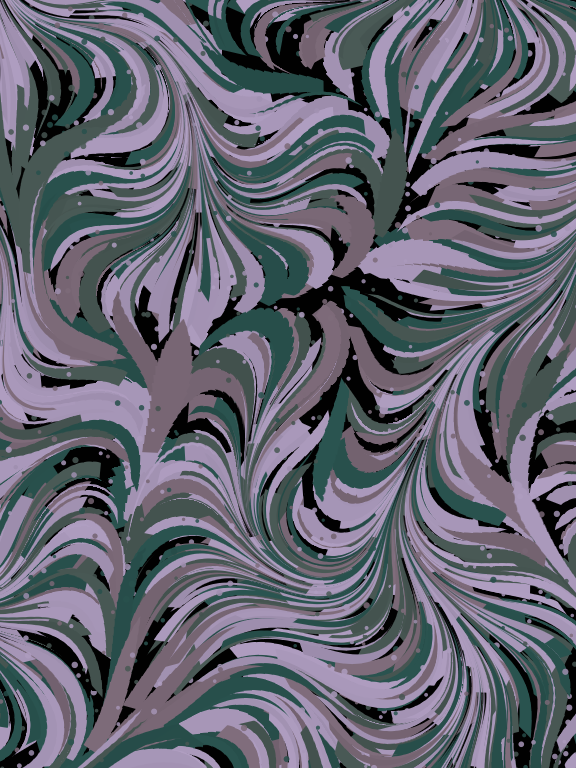
Give the GLSL for this pattern, as a Shadertoy shader.

```glsl
// Feathered paint shards swept along a curling flow over black, with scattered specks.
#define FLOW_SCALE 3.1     // swirls per canvas height
#define FLOW_TURN 6.5      // how far the flow direction swings, radians
#define STEPS 22           // trace steps upstream
#define STEP_LEN 0.0115    // length of one trace step
#define SHARD_CELL 0.080   // spacing of the largest shards
#define CELL_RATIO 0.65    // spacing ratio from one layer to the next
#define SPREAD_LIMIT 0.42  // how strongly diverging shards are narrowed
#define SPECK_CELL 0.019   // spacing of specks
#define SPECK_RADIUS 0.0042
#define LAYERS 3

const vec3 BLACK = vec3(0.005);
const vec3 LILAC = vec3(0.65, 0.585, 0.715);
const vec3 MAUVE = vec3(0.475, 0.405, 0.46);
const vec3 TEAL  = vec3(0.155, 0.31, 0.295);
const vec3 MOSS  = vec3(0.275, 0.335, 0.32);

vec4 hash4(vec2 p) {
    vec4 q = fract(p.xyxy * vec4(0.1031, 0.1030, 0.0973, 0.1099));
    q += dot(q, q.wzxy + 33.33);
    return fract((q.xxyz + q.yzzw) * q.zywx);
}

vec2 unit(float angle) { return vec2(cos(angle), sin(angle)); }

vec2 lattice(vec2 cell) { return 2.4 * hash4(cell + 19.0).xy - 1.2; }

// Gradient noise: value in x, its derivatives in yz
vec3 gradientNoise(vec2 p) {
    vec2 i = floor(p), f = p - i;
    vec2 u = f * f * f * (f * (f * 6.0 - 15.0) + 10.0);
    vec2 du = 30.0 * f * f * (f * (f - 2.0) + 1.0);
    vec2 ga = lattice(i), gb = lattice(i + vec2(1, 0));
    vec2 gc = lattice(i + vec2(0, 1)), gd = lattice(i + 1.0);
    float a = dot(ga, f), b = dot(gb, f - vec2(1, 0));
    float c = dot(gc, f - vec2(0, 1)), d = dot(gd, f - 1.0);
    float k = a - b - c + d;
    float value = a + u.x * (b - a) + u.y * (c - a) + u.x * u.y * k;
    vec2 slope = ga + u.x * (gb - ga) + u.y * (gc - ga) + u.x * u.y * (ga - gb - gc + gd)
               + du * (u.yx * k + vec2(b, c) - a);
    return vec3(value, slope);
}

vec3 paint(float pick, float shade) {
    vec3 c = pick < 0.42 ? LILAC : pick < 0.61 ? MAUVE : pick < 0.80 ? TEAL : MOSS;
    return c * (0.94 + 0.12 * shade);
}

// Small round specks, one per occupied cell
vec3 specks(vec3 base, vec2 p, float density, float seed) {
    vec2 g = p / SPECK_CELL + seed, cell = floor(g);
    vec4 r = hash4(cell + 71.0);
    float radius = SPECK_RADIUS / SPECK_CELL * mix(0.5, 1.0, r.z);
    vec2 center = 0.5 + (r.xy - 0.5) * 2.0 * (0.48 - radius);
    float edge = 0.6 / (iResolution.y * SPECK_CELL);
    float mask = 1.0 - smoothstep(-edge, edge, length(g - cell - center) - radius);
    vec4 tint = hash4(cell + 133.0);
    return mix(base, paint(tint.y, tint.z), 0.85 * mask * step(r.w, density));
}

// Walk upstream; every shard edge crossed on the way may cover this point
void mainImage(out vec4 fragColor, in vec2 fragCoord) {
    float pixel = 1.0 / iResolution.y;
    vec2 p = fragCoord * pixel, q = p;
    mat2 grid[LAYERS];
    float size[LAYERS];
    vec4 ink[LAYERS];   // premultiplied colour and cover of each layer
    for (int k = 0; k < LAYERS; k++) {
        size[k] = SHARD_CELL * pow(CELL_RATIO, float(k));
        vec2 axis = unit(0.6 + 1.1 * float(k)) / size[k];
        grid[k] = mat2(axis.x, axis.y, -axis.y, axis.x);
        ink[k] = vec4(0);
    }
    float logSpread = 0.0;
    for (int i = 0; i < STEPS; i++) {
        vec3 n = gradientNoise(q * FLOW_SCALE + vec2(7.3, 2.6));
        vec2 dir = unit(FLOW_TURN * n.x + 0.9);
        logSpread += STEP_LEN * FLOW_TURN * FLOW_SCALE * dot(vec2(-dir.y, dir.x), n.yz);
        vec2 next = q - STEP_LEN * dir;
        for (int k = 0; k < LAYERS; k++) {
            vec2 a = grid[k] * q, b = grid[k] * next;
            vec2 cell = floor(0.5 * (a + b));
            vec2 id = cell + 57.0 * float(k + 1);
            vec4 r = hash4(id);
            float limit = 0.5 - 0.5 * STEP_LEN / size[k];
            float width = min(mix(0.26, 0.40, fract(8.0 * (r.x + r.z))), limit);
            vec2 center = cell + 0.5 + (r.xy - 0.5) * 2.0 * (limit - width);
            vec2 normal = normalize(r.zw - 0.5);
            float before = dot(a - center, normal), after = dot(b - center, normal);
            if (before * after < 0.0) {
                vec4 look = hash4(id + 211.0);
                float t = before / (before - after);
                float along = STEP_LEN * (float(i) + t);
                float taper = 1.0 - along / mix(0.14, STEP_LEN * float(STEPS), look.x);
                float halfWidth = width * taper * exp(-SPREAD_LIMIT * max(logSpread, 0.0));
                float offset = abs(dot(mix(a, b, t) - center, vec2(-normal.y, normal.x)));
                // Pixel footprint on the shard edge softens its sides and its blunt end
                float facing = max(abs(before - after) * size[k] / STEP_LEN, 0.05);
                float footprint = pixel * exp(-logSpread) / (size[k] * facing);
                float cover = clamp((halfWidth - offset) / footprint + 0.5, 0.0, 1.0)
                            * clamp(2.0 * halfWidth / footprint, 0.0, 1.0)
                            * min(along * facing / pixel, 1.0);
                ink[k] = mix(ink[k], vec4(paint(look.y, look.z), 1.0), cover);
            }
        }
        q = next;
    }
    // Specks below, shards from large to small, a few specks on top
    float cluster = gradientNoise(p * 6.0 + 40.0).x;
    vec3 color = specks(BLACK, p, 0.5 + 0.7 * cluster, 3.3);
    for (int k = 0; k < LAYERS; k++) color = color * (1.0 - ink[k].a) + ink[k].rgb;
    fragColor = vec4(specks(color, p, 0.16 + 0.25 * cluster, 11.7), 1.0);
}
```
